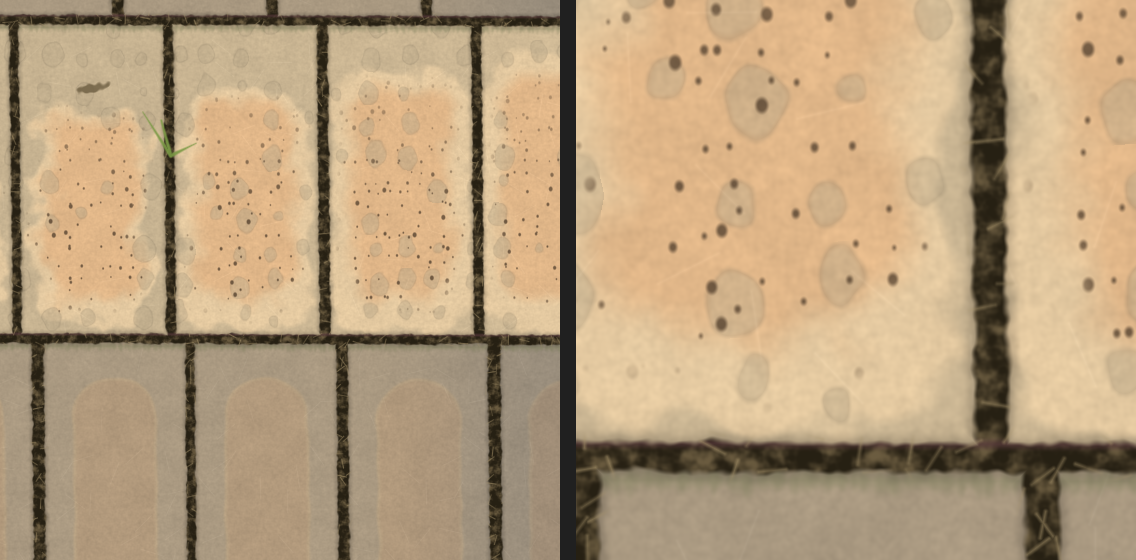
Left: the whole. Right: its middle third, enlarged.
Give the GLSL for this texture, as a three.js fragment shader.

```glsl
// Weathered brick paving: a sunlit course of cream bricks between two grey courses.
// Course and column repeats give local brick coordinates; rounded boxes shape the
// worn faces, gradient noise roughens them, and scattered cells add pits and straw.
varying vec2 vUv;

const float ROW_Y = 0.3945;        // height of the lower bed joint
const float ROW_PITCH = 0.569;
const vec3 COL_SHIFT = vec3(0.070, 0.028, -0.068);  // lower, middle, upper course
const vec3 COL_PITCH = vec3(0.2717, 0.275, 0.276);
const float COL_HALF = 0.0095;     // half widths of the joints
const float ROW_HALF = 0.0085;
const float EDGE = 0.0022;         // edge softness
const vec3 CORE = vec3(0.88, 0.715, 0.535);
const vec3 CREAM = vec3(0.895, 0.79, 0.63);
const vec3 GRIME = vec3(0.765, 0.69, 0.56);
const vec3 GREY = vec3(0.665, 0.60, 0.505);
const vec3 TAN = vec3(0.695, 0.60, 0.485);
const vec3 RIM = vec3(0.755, 0.66, 0.52);
const vec3 SOIL = vec3(0.15, 0.125, 0.075);
const vec3 DUST = vec3(0.42, 0.36, 0.25);
const vec3 STRAW = vec3(0.66, 0.58, 0.42);
const vec3 PLUM = vec3(0.34, 0.22, 0.23);
const vec3 MOSS = vec3(0.47, 0.48, 0.34);
const vec3 GRASS = vec3(0.48, 0.60, 0.27);

vec2 hash2(vec2 p) {
  return fract(sin(vec2(dot(p, vec2(127.1, 311.7)), dot(p, vec2(269.5, 183.3)))) * 43758.5);
}

float noise(vec2 p) {
  vec2 i = floor(p), f = fract(p), w = f * f * f * (f * (f * 6.0 - 15.0) + 10.0);
  vec2 e = vec2(1.0, 0.0);
  float a = dot(hash2(i) * 2.0 - 1.0, f);
  float b = dot(hash2(i + e.xy) * 2.0 - 1.0, f - e.xy);
  float c = dot(hash2(i + e.yx) * 2.0 - 1.0, f - e.yx);
  float d = dot(hash2(i + e.xx) * 2.0 - 1.0, f - e.xx);
  return mix(mix(a, b, w.x), mix(c, d, w.x), w.y);
}

float fbm(vec2 p) {
  return noise(p) + 0.5 * noise(p * 2.1 + 7.3) + 0.25 * noise(p * 4.3 + 15.1);
}

float roundBox(vec2 p, vec2 h, float r) {
  vec2 d = abs(p) - h + r;
  return length(max(d, 0.0)) + min(max(d.x, d.y), 0.0) - r;
}

float segment(vec2 p, vec2 a, vec2 b, float taper) {
  float t = clamp(dot(p - a, b - a) / dot(b - a, b - a), 0.0, 1.0);
  return length(p - mix(a, b, t)) + taper * t;
}

// Soft coverage of a distance
float fill(float d, float soft) { return 1.0 - smoothstep(-soft, soft, d); }

// Distance to randomly turned short lines, one per kept cell
float straws(vec2 p, float size, float keep) {
  vec2 g = p / size;
  float d = 1.0;
  for (int y = -1; y <= 1; y++) for (int x = -1; x <= 1; x++) {
    vec2 id = floor(g) + vec2(x, y), c = id + hash2(id), a = hash2(id + 31.7);
    vec2 dir = 0.45 * vec2(cos(6.28 * a.x), sin(6.28 * a.x));
    if (a.y < keep) d = min(d, segment(g, c - dir, c + dir, 0.0));
  }
  return d * size;
}

// Distance to scattered round spots; kept inside their cells
float spots(vec2 p, float size, float keep, float radius) {
  vec2 id = floor(p / size), h = hash2(id + 5.0), k = hash2(id + 71.0);
  float d = length((p / size - id - mix(vec2(0.3), vec2(0.7), h)) * size * vec2(1.0, 0.8));
  return k.x < keep ? d - radius * (0.35 + 0.65 * k.y) : 1.0;
}

vec3 creamBrick(vec2 p, vec2 q, float id) {
  float wear = clamp(1.0 - 0.3 * id, 0.0, 1.0);
  float rough = fbm(p * 13.0), top = mix(0.20, 0.11, wear);
  float core = roundBox(q - vec2(0.0, 0.5 * (top - 0.21)),
    vec2(0.092 - 0.008 * wear, 0.5 * (top + 0.21)), 0.05) + rough * mix(0.02, 0.045, wear);
  float ring = mix(0.043, 0.017, wear) + 0.025 * smoothstep(-0.08, -0.22, q.y);
  vec3 col = mix(CREAM, CORE, fill(core, 0.022));
  float grime = smoothstep(-0.008, 0.010, core - ring + 0.02 * noise(p * 30.0));
  col = mix(col, GRIME, grime * (0.65 + 0.25 * wear));
  // Flaked stains with a faint outline, then pits
  float stain = spots(p + 0.007 * vec2(noise(p * 45.0), noise(p * 45.0 + 9.0)), 0.058, 0.55, 0.019);
  col = mix(col, GRIME * 0.96, 0.48 * fill(stain, 0.003));
  col *= 1.0 - 0.08 * fill(abs(stain) - 0.0008, 0.002);
  float pit = min(spots(p, 0.027, 0.36, 0.0036), spots(p + 0.513, 0.019, 0.25, 0.0025));
  float pitted = fill(core - 0.015, 0.02) * (0.35 + 0.5 * smoothstep(0.18, -0.08, q.y));
  return mix(col, vec3(0.37, 0.29, 0.21), pitted * fill(pit, 0.0015));
}

vec3 greyBrick(vec2 p, vec2 q) {
  float oval = roundBox(q, vec2(0.073, 0.212), 0.070) + 0.006 * noise(p * 18.0);
  vec3 col = mix(GREY, TAN, fill(oval, 0.005));
  col = mix(col, RIM, 0.55 * fill(abs(oval) - 0.002, 0.0045));
  return col * (1.0 - vec3(0.10, 0.08, 0.04) * smoothstep(0.65, 1.0, p.x));
}

void main() {
  vec2 p = vUv;
  float v = (p.y - ROW_Y + 0.003 * (p.x - 0.5)) / ROW_PITCH, row = floor(v);
  bool middle = row == 0.0;
  float shift = middle ? COL_SHIFT.y : (row < 0.0 ? COL_SHIFT.x : COL_SHIFT.z);
  float pitch = middle ? COL_PITCH.y : (row < 0.0 ? COL_PITCH.x : COL_PITCH.z);
  float u = (p.x - shift + 0.006 * (fract(v) - 0.5)) / pitch;
  vec2 q = (fract(vec2(u, v)) - 0.5) * vec2(pitch, ROW_PITCH);

  // Brick faces with broad mottling, grain and faint scratches
  vec3 col = middle ? creamBrick(p, q, floor(u)) : greyBrick(p, q);
  col *= 1.0 + 0.045 * fbm(p * 22.0) + 0.055 * noise(p * 130.0) + 0.04 * noise(p * 260.0);
  col += 0.03 * fill(straws(p, 0.045, 0.4) - 0.0005, 0.0015);
  float smudge = length((p - vec2(0.163, 0.842)) * vec2(1.0, 3.2) - vec2(0.0, 0.7 * (p.x - 0.163)));
  col = mix(col, DUST, 0.8 * fill(smudge - 0.025 + 0.03 * noise(p * 80.0), 0.008));

  // Ragged joints, plum above each bed and moss below it
  float joint = floor(u + 0.5), bed = (v - floor(v + 0.5)) * ROW_PITCH;
  float halfCol = COL_HALF * (0.85 + 0.4 * hash2(vec2(joint, row)).x);
  float gap = min(abs(u - joint) * pitch - halfCol, abs(bed) - ROW_HALF);
  gap += 0.0035 * noise(p * 35.0) + 0.003 * noise(p * 110.0);
  col = mix(col, MOSS, 0.45 * fill(abs(bed + 0.014) - 0.004 + 0.008 * noise(p * vec2(160.0, 50.0)), 0.006));
  col *= 1.0 - 0.22 * fill(gap - 0.003, 0.006);
  vec3 soil = mix(SOIL, DUST, smoothstep(-0.25, 0.65, fbm(p * 65.0)));
  soil = mix(soil, PLUM, 0.75 * fill(abs(bed - 0.008) - 0.002, 0.003));
  col = mix(col, soil, fill(gap, EDGE));
  float straw = fill(straws(p, 0.018, 0.5) - 0.0009, 0.0014);
  col = mix(col, STRAW, straw * fill(gap - 0.003, 0.005) * (0.45 + 0.5 * noise(p * 40.0)));

  // Grass sprig rooted in a joint
  vec2 root = vec2(0.305, 0.722);
  float blade = min(segment(p, root, vec2(0.255, 0.800), 0.003), segment(p, root, vec2(0.350, 0.744), 0.003));
  blade = min(blade, segment(p, root, vec2(0.288, 0.785), 0.002));
  col = mix(col, GRASS, 0.9 * fill(blade - 0.0035, EDGE));
  gl_FragColor = vec4(col, 1.0);
}
```
